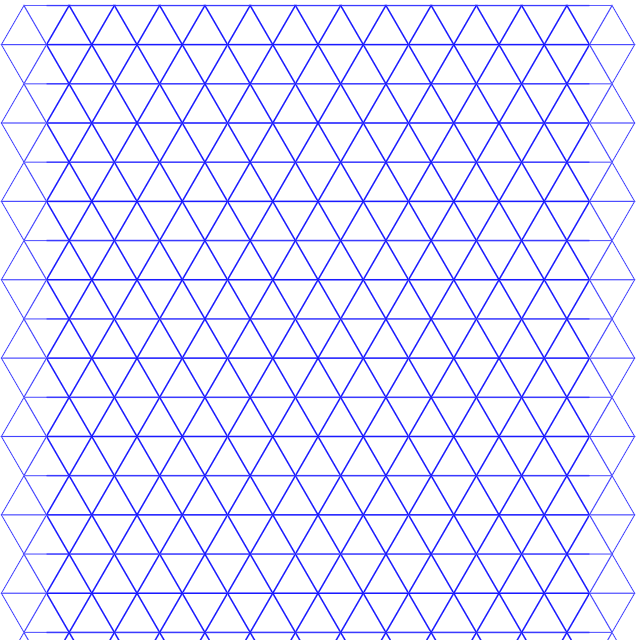
Write a Shadertoy shader that draws this pattern.

```glsl
// Blue triangular lattice on white, with zigzag sides and paler outer cells.

// Distance to the nearest whole number.
float toInteger(float v) {
    return abs(fract(v + 0.5) - 0.5);
}

// Coverage of a line of the given half width, smoothed over one pixel.
float stroke(float dist, float halfWidth, float pixel) {
    return clamp((halfWidth - dist) / pixel + 0.5, 0.0, 1.0);
}

void mainImage(out vec4 fragColor, in vec2 fragCoord) {
    float pixel = 1.0 / iResolution.y;
    float side = 0.0707;
    float rowHeight = side * sqrt(0.75);
    vec2 p = fragCoord * pixel;

    // Columns counted in triangle sides, rows counted down from the top edge
    float column = (p.x - 0.002) / side;
    float row = (0.9915 - p.y) / rowHeight;

    // Outer half cells carry thinner, paler lines
    float inner = smoothstep(-0.02, 0.02, 6.0 - abs(column - 7.0));
    float halfWidth = mix(0.0009, 0.0012, inner);
    float strength = mix(0.82, 1.0, inner);

    // Two diagonal families and the horizontal rows
    float rising = toInteger(column + 0.5 * row - 0.5) * rowHeight;
    float falling = toInteger(column - 0.5 * row - 0.5) * rowHeight;
    float level = toInteger(row) * rowHeight;
    float oddRow = mod(floor(row + 0.5), 2.0);
    float diagonals = stroke(min(rising, falling), halfWidth, pixel);
    float rows = stroke(level, halfWidth, pixel) * mix(0.86, 1.0, oddRow);
    float ink = max(diagonals, rows) * strength;

    // Trim to the zigzag sides, which reach furthest out on odd rows
    float reach = 6.5 + 0.5 * abs(mod(row, 2.0) - 1.0);
    reach = 13.5 - reach;
    float sideGap = (reach - abs(column - 7.0)) * rowHeight;
    ink *= stroke(-sideGap, halfWidth, pixel);
    ink *= stroke(-row * rowHeight, halfWidth, pixel);

    fragColor = vec4(mix(vec3(1.0), vec3(0.1, 0.1, 1.0), ink), 1.0);
}
```
